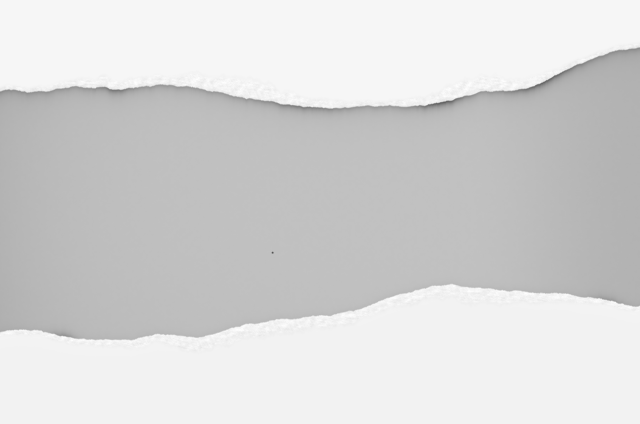
Write a WebGL 2 fragment shader that draws this background.

```glsl
#version 300 es
precision highp float;

uniform vec2 u_resolution;
out vec4 outColor;

const int KNOTS = 17;
// Edge heights at even steps across the canvas
const float UPPER_EDGE[KNOTS] = float[KNOTS](
    0.788, 0.784, 0.796, 0.790, 0.798, 0.790, 0.773, 0.757, 0.745,
    0.747, 0.749, 0.757, 0.782, 0.786, 0.827, 0.869, 0.888);
const float LOWER_EDGE[KNOTS] = float[KNOTS](
    0.218, 0.218, 0.200, 0.198, 0.210, 0.206, 0.233, 0.245, 0.255,
    0.271, 0.306, 0.327, 0.322, 0.312, 0.306, 0.294, 0.278);

const float UPPER_PAPER = 0.966;
const float LOWER_PAPER = 0.950;
const float BACKING = 0.756;
const float SIDE_SHADE = 0.055;
const float EDGE_ROUGHNESS = 0.011;
const float FIBRE_RELIEF = 0.10;
const float CONTACT_REACH = 0.008;
const float SOFT_REACH = 0.035;
const vec2 SPECK = vec2(0.426, 0.404);
const float SPECK_RADIUS = 0.0018;

float hash(vec2 p) {
    return fract(sin(dot(p, vec2(127.1, 311.7))) * 43758.5453);
}

float noise(vec2 p) {
    vec2 i = floor(p), f = fract(p);
    f = f * f * (3.0 - 2.0 * f);
    return mix(mix(hash(i), hash(i + vec2(1, 0)), f.x),
               mix(hash(i + vec2(0, 1)), hash(i + vec2(1, 1)), f.x), f.y);
}

// Layered noise centred on zero
float fbm(vec2 p) {
    float sum = 0.0, amplitude = 0.5;
    for (int i = 0; i < 4; i++) {
        sum += amplitude * (noise(p) - 0.5);
        p = p * 2.1 + 17.3;
        amplitude *= 0.55;
    }
    return sum;
}

float bump(float x, float center, float width) {
    float t = (x - center) / width;
    return exp(-t * t);
}

// Catmull-Rom curve through the edge heights
float curve(float knots[KNOTS], float x) {
    float s = clamp(x, 0.0, 0.9999) * float(KNOTS - 1);
    int i = int(s);
    float t = fract(s);
    float a = knots[max(i - 1, 0)], b = knots[i];
    float c = knots[i + 1], d = knots[min(i + 2, KNOTS - 1)];
    return b + 0.5 * t * (c - a + t * (2.0 * a - 5.0 * b + 4.0 * c - d
             + t * (3.0 * (b - c) + d - a)));
}

// Paper tone, with raised fibres between the tear and the smooth sheet
float tornPaper(float tone, float depth, float band, vec2 p, float pixel) {
    band *= 1.0 + 0.9 * fbm(p * vec2(35.0, 12.0));
    float fibres = 1.0 - smoothstep(band * 0.75, band + pixel, depth);
    vec2 grain = vec2(p.x + 0.5 * p.y, p.y) * vec2(85.0, 120.0);
    float relief = fbm(grain) - fbm(grain + vec2(0.35, -0.5));
    float crease = bump(depth, band, 0.004) * (0.5 + fbm(p * 40.0));
    return tone + fibres * (FIBRE_RELIEF * relief - 0.008) - 0.022 * crease;
}

void main() {
    vec2 uv = gl_FragCoord.xy / u_resolution;
    float aspect = u_resolution.x / u_resolution.y;
    float pixel = 1.0 / u_resolution.y;
    vec2 p = vec2(uv.x * aspect, uv.y);
    float x = uv.x;

    // Signed depth into each sheet
    float upper = uv.y - curve(UPPER_EDGE, x)
                - EDGE_ROUGHNESS * fbm(vec2(p.x * 45.0, 3.0));
    float lower = curve(LOWER_EDGE, x) - uv.y
                + EDGE_ROUGHNESS * fbm(vec2(p.x * 45.0, 31.0));

    // Backing, darker towards the sides
    float tone = BACKING - SIDE_SHADE * exp(-x * 9.0)
               - SIDE_SHADE * smoothstep(0.72, 1.0, x)
               - 0.012 * bump(uv.y, 0.2, 0.15) * (1.0 - x);
    tone += 0.008 * fbm(p * 150.0);
    float speck = length(p - SPECK * vec2(aspect, 1.0));
    tone = mix(0.25, tone, smoothstep(SPECK_RADIUS - pixel, SPECK_RADIUS + pixel, speck));

    // Shadows cast by the sheets
    float lift = 0.14 + 0.30 * bump(x, 0.69, 0.035) + 0.24 * bump(x, 0.85, 0.05)
               + 0.16 * bump(x, 0.18, 0.025) + 0.14 * bump(x, 0.47, 0.06);
    float gap = max(-upper, 0.0);
    tone -= lift * exp(-gap / CONTACT_REACH) + 0.045 * exp(-gap / SOFT_REACH);
    float lowerLift = 0.035 + 0.16 * bump(x, 0.10, 0.018) + 0.10 * bump(x, 0.95, 0.025);
    tone -= lowerLift * exp(-max(-lower, 0.0) / CONTACT_REACH);

    // Torn sheets
    float upperBand = 0.009 + 0.032 * bump(x, 0.39, 0.11)
                    + 0.032 * bump(x, 0.75, 0.09) + 0.014 * bump(x, 0.18, 0.08);
    float lowerBand = 0.010 + 0.026 * bump(x, 0.42, 0.22) + 0.020 * bump(x, 0.76, 0.13);
    float top = tornPaper(UPPER_PAPER, upper, upperBand, p, pixel);
    top -= 0.05 * exp(-max(upper, 0.0) / 0.004);
    float bottom = tornPaper(LOWER_PAPER, lower, lowerBand, p, pixel);
    bottom += 0.025 * exp(-max(lower, 0.0) / 0.012);
    tone = mix(tone, top, smoothstep(-pixel, pixel, upper));
    tone = mix(tone, bottom, smoothstep(-pixel, pixel, lower));

    outColor = vec4(vec3(clamp(tone, 0.0, 1.0)), 1.0);
}
```
